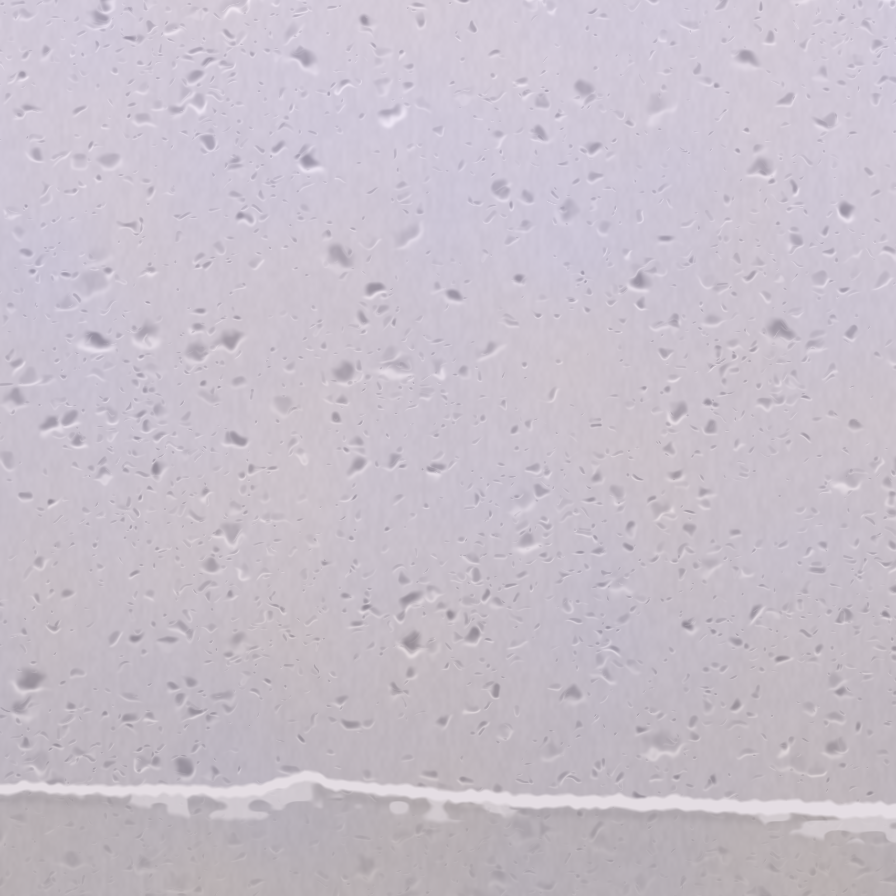
Reproduce this texture procedurally as a three.js fragment shader.

```glsl
// Pale lavender plaster wall with small weathered pits and a bright ragged ridge near the base.
// Pits are jittered cellular marks, dark on top with a lit lower lip, gathered into clusters;
// layered sines tint the wall and stretched noise gives it a fine upright grain.

varying vec2 vUv;

const vec3 WALL_TOP = vec3(0.822, 0.793, 0.852);
const vec3 WALL_MIDDLE = vec3(0.791, 0.761, 0.802);
const vec3 WALL_LOW = vec3(0.747, 0.717, 0.744);
const vec3 BASE_STRIP = vec3(0.722, 0.694, 0.713);
const vec3 RIDGE_COLOR = vec3(0.895, 0.868, 0.890);
const vec3 PIT_SHADE = vec3(0.205, 0.205, 0.195);
const vec3 LIP_LIGHT = vec3(0.105, 0.105, 0.095);
const vec3 WARM_TINT = vec3(0.010, 0.004, -0.014);
const float GRAIN_STRENGTH = 0.034;
const float RIDGE_LEFT = 0.121;
const float RIDGE_RIGHT = 0.096;
const float RIDGE_PEAK_X = 0.34;
const float RIDGE_PEAK_HEIGHT = 0.021;

float hash(vec2 p) {
  p = fract(p * vec2(0.1031, 0.1147));
  p += dot(p, p.yx + 33.33);
  return fract((p.x + p.y) * p.x * 17.31);
}

float noise(vec2 p) {
  vec2 cell = floor(p);
  vec2 f = fract(p);
  f = f * f * (3.0 - 2.0 * f);
  float low = mix(hash(cell), hash(cell + vec2(1.0, 0.0)), f.x);
  float high = mix(hash(cell + vec2(0.0, 1.0)), hash(cell + 1.0), f.x);
  return mix(low, high, f.y);
}

// Broad blotches from bent, layered sines, about -1 to 1
float mottle(vec2 p) {
  float sum = 0.0;
  float weight = 0.5;
  for (int i = 0; i < 4; i++) {
    p = mat2(0.8, 0.6, -0.6, 0.8) * p * 1.6 + 1.7;
    sum += weight * sin(p.x + 1.3 * sin(p.y)) * cos(p.y);
    weight *= 0.65;
  }
  return sum;
}

// Scattered pits: x is the shaded hollow, y is the lit lower lip
vec2 pits(vec2 p, float cells, float density, float seed) {
  vec2 grid = p * cells;
  vec2 home = floor(grid);
  vec2 marks = vec2(0.0);
  for (int j = -1; j <= 1; j++) {
    for (int i = -1; i <= 1; i++) {
      vec2 id = home + vec2(float(i), float(j));
      vec2 key = id + seed;
      vec2 center = id + vec2(hash(key + 11.0), hash(key + 47.0));
      float cluster = smoothstep(0.25, 0.75, noise(id / cells * 7.0 + 20.0));
      float present = step(hash(key + 83.0), density * mix(0.3, 1.0, cluster));
      float size = mix(0.13, 0.32, pow(hash(key + 131.0), 2.0));
      float tilt = (hash(key + 171.0) - 0.35) * 1.1;
      vec2 q = grid - center;
      q = vec2(cos(tilt) * q.x + sin(tilt) * q.y, cos(tilt) * q.y - sin(tilt) * q.x);
      q.x *= mix(0.5, 0.95, hash(key + 211.0));
      q /= size;
      float hollow = 1.0 - smoothstep(0.25, 1.15, length(q - vec2(0.0, 0.2)));
      float rim = (length(q) - 1.05) / 0.35;
      float lip = exp(-rim * rim) * smoothstep(0.1, 0.9, -q.y);
      vec2 depth = vec2(hash(key + 251.0), hash(key + 293.0));
      marks = max(marks, present * vec2(hollow, lip) * mix(vec2(0.15, 0.3), vec2(1.0), depth));
    }
  }
  return marks;
}

// Height of the ridge: a gentle slope with one skewed peak and a ragged wobble
float ridgeHeight(float x) {
  float reach = x < RIDGE_PEAK_X ? 0.045 : 0.085;
  float peak = RIDGE_PEAK_HEIGHT * exp(-abs(x - RIDGE_PEAK_X) / reach);
  float wobble = 0.004 * (noise(vec2(x * 32.0, 3.0)) - 0.5) + 0.003 * (noise(vec2(x * 110.0, 9.0)) - 0.5);
  return mix(RIDGE_LEFT, RIDGE_RIGHT, x) + peak + wobble;
}

void main() {
  vec2 uv = vUv;
  float above = uv.y - ridgeHeight(uv.x);

  // Wall gradient and soft tint
  vec3 color = mix(WALL_LOW, WALL_MIDDLE, smoothstep(0.1, 0.52, uv.y));
  color = mix(color, WALL_TOP, smoothstep(0.42, 1.0, uv.y));
  color = mix(BASE_STRIP, color, smoothstep(-0.006, 0.006, above));
  color += WARM_TINT * mottle(uv * 5.0) + 0.008 * mottle(uv * 3.0 + 8.0);

  // Upright grain and rough speckle
  float grain = 0.6 * noise(uv * vec2(190.0, 75.0)) + 0.4 * noise(uv * vec2(260.0, 170.0) + 40.0);
  color += GRAIN_STRENGTH * (grain - 0.5);

  // Pits at three scales with broken outlines
  vec2 bend = vec2(noise(uv * 85.0), noise(uv * 85.0 + 60.0)) - 0.5;
  vec2 p = uv + 0.011 * bend;
  vec2 marks = pits(p, 27.0, 0.42, 5.0);
  marks = max(marks, 0.75 * pits(p, 48.0, 0.5, 307.0));
  marks = max(marks, 0.5 * pits(p, 85.0, 0.5, 601.0));
  marks *= mix(0.4, 1.0, smoothstep(-0.01, 0.02, above));
  color += LIP_LIGHT * marks.y - PIT_SHADE * marks.x;

  // Flaked plaster hanging below the ridge
  float flakeReach = 0.036 * smoothstep(0.5, 0.8, noise(vec2(uv.x * 9.0 + 4.0, 2.0)));
  float flake = smoothstep(0.42, 0.62, noise(uv * vec2(45.0, 90.0)));
  flake *= smoothstep(-flakeReach - 0.004, -flakeReach + 0.004, above) * (1.0 - smoothstep(-0.004, 0.0, above));
  color = mix(color, RIDGE_COLOR, 0.55 * flake);

  // Bright ridge with a faint shadow beneath
  float halfWidth = mix(0.0055, 0.0085, uv.x) + 0.003 * (noise(uv * 120.0) - 0.5);
  float shadow = exp(-pow((above + 0.013) / 0.006, 2.0)) * (1.0 - flake);
  color -= 0.035 * shadow;
  color = mix(color, RIDGE_COLOR, 1.0 - smoothstep(halfWidth - 0.003, halfWidth + 0.002, abs(above)));

  gl_FragColor = vec4(color, 1.0);
}
```
